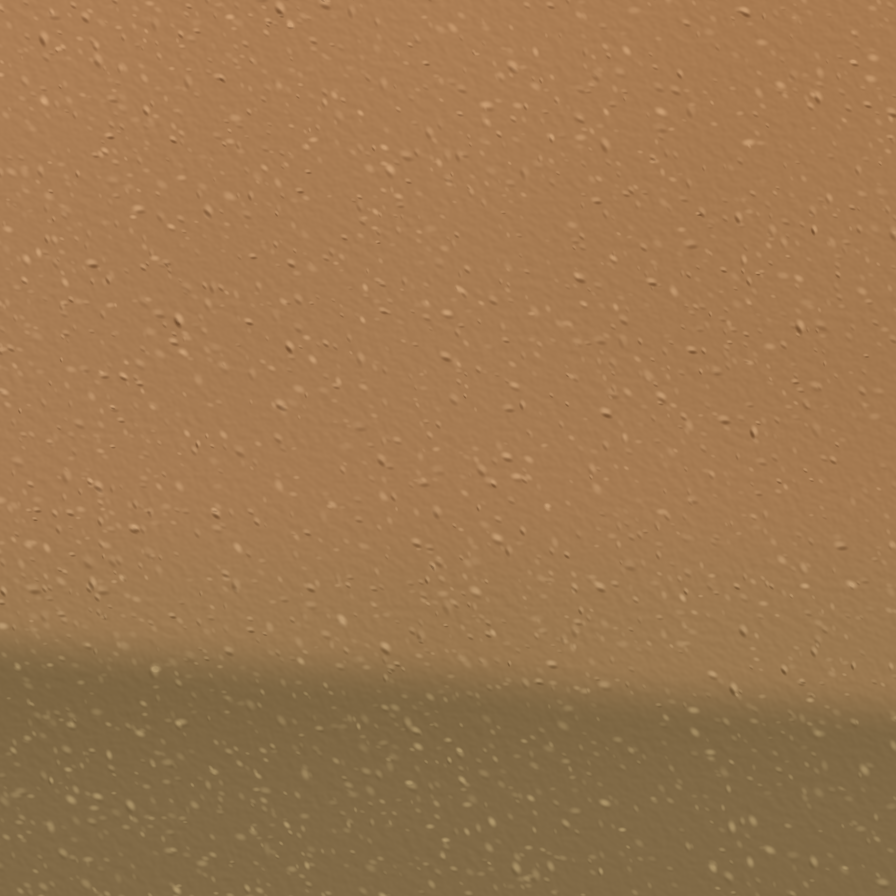
Reproduce this texture procedurally as a WebGL 1 fragment shader.

```glsl
precision highp float;
// Sandy, finely pitted plaster wall in warm light, with a soft olive shadow along the bottom.

uniform vec2 u_resolution;

vec2 hash2(vec2 p) {
  vec2 q = vec2(dot(p, vec2(127.1, 311.7)), dot(p, vec2(269.5, 183.3)));
  return fract(sin(q) * 43758.545);
}

// Gradient noise, roughly -0.7 to 0.7
float corner(vec2 cell, vec2 f, vec2 c) {
  return dot(hash2(cell + c) * 2.0 - 1.0, f - c);
}

float gradientNoise(vec2 p) {
  vec2 cell = floor(p);
  vec2 f = p - cell;
  vec2 w = f * f * f * (f * (f * 6.0 - 15.0) + 10.0);
  float low = mix(corner(cell, f, vec2(0.0)), corner(cell, f, vec2(1.0, 0.0)), w.x);
  float high = mix(corner(cell, f, vec2(0.0, 1.0)), corner(cell, f, vec2(1.0)), w.x);
  return mix(low, high, w.y);
}

vec2 rotate(vec2 p, float angle) {
  float c = cos(angle), s = sin(angle);
  return vec2(c * p.x + s * p.y, c * p.y - s * p.x);
}

// Soft oval: 1 in the middle, 0 outside
float oval(vec2 p, vec2 radii) {
  return 1.0 - smoothstep(0.15, 1.2, length(p / radii));
}

// Scattered grains: x = lit faces, y = dark pits beside them
vec2 grains(vec2 p, float count, float share, float size, float seed) {
  vec2 cell = floor(p * count);
  vec2 sum = vec2(0.0);
  for (int j = -1; j <= 1; j++) {
    for (int i = -1; i <= 1; i++) {
      vec2 id = cell + vec2(float(i), float(j));
      vec2 place = hash2(id + seed);
      vec2 kind = hash2(id + seed + 57.3);
      vec2 look = hash2(id + seed + 113.9);
      vec2 centre = (id + place) / count;
      float density = share * (1.15 - 0.4 * centre.x + 0.9 * gradientNoise(centre * 5.0 + seed));
      float present = step(kind.x, density);
      vec2 d = rotate(p - centre, -0.6 + (look.x - 0.5) * 1.3);
      vec2 radii = size * mix(0.65, 1.25, look.y) * vec2(1.3, 0.75);
      float strength = present * mix(0.3, 1.0, kind.y * kind.y);
      sum.x += strength * oval(d, radii);
      float pit = smoothstep(0.35, 0.9, fract(kind.y * 7.3 + look.x));
      sum.y += strength * pit * oval(d - vec2(0.4, -1.0) * radii, radii * vec2(0.9, 0.7));
    }
  }
  return min(sum, 1.0);
}

// Fine relief, stretched down to the right
float relief(vec2 p) {
  vec2 q = rotate(p, -0.6);
  return gradientNoise(q * vec2(75.0, 125.0)) + 0.5 * gradientNoise(q * vec2(160.0, 230.0) + 31.0);
}

void main() {
  vec2 p = gl_FragCoord.xy / u_resolution;

  // Broad light on the wall
  vec3 wall = mix(vec3(0.61, 0.475, 0.315), vec3(0.65, 0.482, 0.322), smoothstep(0.25, 0.48, p.y));
  wall = mix(wall, vec3(0.672, 0.492, 0.328), smoothstep(0.55, 1.05, p.y));
  wall += vec3(0.014, 0.013, 0.016) * (0.4 - p.x) * smoothstep(0.2, 0.6, p.y);
  wall += 0.012 * gradientNoise(p * 3.0 + 8.0);

  // Slanted shadow with a blurred edge
  float edge = 0.281 - 0.075 * p.x + 0.008 * gradientNoise(p * vec2(5.0, 3.0));
  float shadow = 1.0 - smoothstep(-0.035, 0.035, p.y - edge);
  vec3 shade = mix(vec3(0.505, 0.415, 0.275), vec3(0.49, 0.4, 0.26), smoothstep(0.08, 0.25, p.y));
  vec3 color = mix(wall, shade, shadow);

  // Fine embossed surface
  float emboss = relief(p) - relief(p + vec2(0.0025, 0.003));
  color += emboss * mix(0.026, 0.018, shadow) * vec3(1.0, 0.95, 0.85);

  // Grains: lit and pitted above, mostly pale flecks in the shadow
  vec2 coarse = grains(p, 46.0, 0.38, 0.0054, 3.0);
  vec2 fine = grains(p, 85.0, 0.33, 0.0036, 71.0);
  vec2 speck = min(coarse + 0.7 * fine, 1.0);
  color -= vec3(0.19, 0.17, 0.14) * speck.y * mix(1.0, 0.25, shadow);
  color += mix(vec3(0.13, 0.135, 0.13), vec3(0.18, 0.175, 0.14), shadow) * speck.x;

  gl_FragColor = vec4(color, 1.0);
}
```
